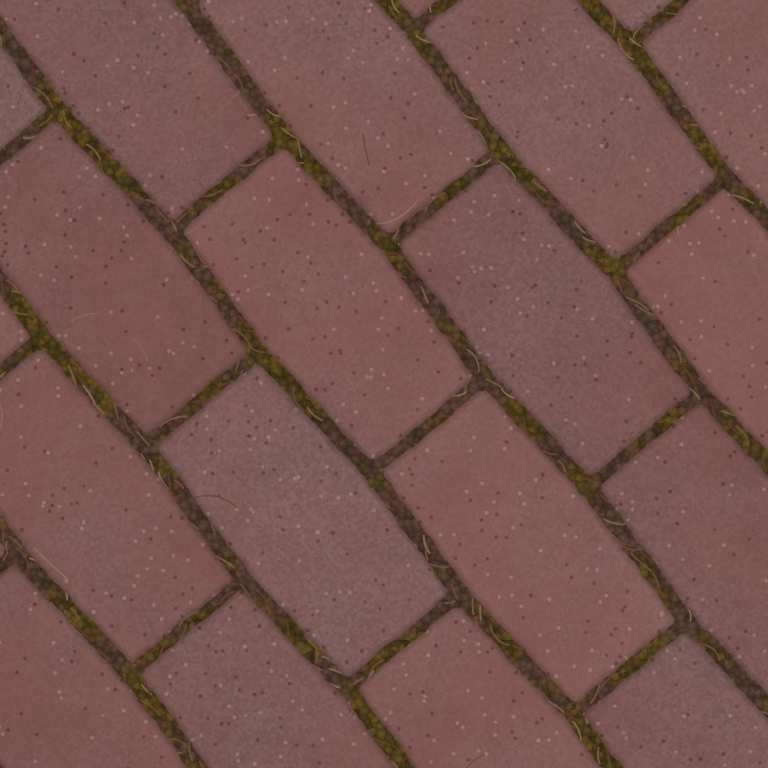
This texture is drawn by a WebGL 2 fragment shader. Its source:

```glsl
#version 300 es
precision highp float;
#define BRICK_WIDTH 0.2047
#define BRICK_LENGTH 0.4094
#define LONG_GAP 0.0108
#define CROSS_GAP 0.0082
#define CORNER 0.009
#define BULGE 0.0062
#define ROUGHNESS 0.0022
#define AXIS vec2(0.639, 0.769)
#define EVEN_START 0.373
#define ODD_START 0.158
#define ROW_SHIFT 0.0273

uniform vec2 u_resolution;
out vec4 outColor;

const vec3 BRICK_RED = vec3(0.495, 0.338, 0.318);
const vec3 BRICK_GREY = vec3(0.485, 0.364, 0.350);
const vec3 SOIL = vec3(0.36, 0.26, 0.22);
const vec3 DARK_SOIL = vec3(0.26, 0.19, 0.14);
const vec3 MOSS = vec3(0.29, 0.235, 0.09);
const vec3 BARK = vec3(0.38, 0.23, 0.14);
const vec3 STRAW = vec3(0.58, 0.48, 0.37);

vec2 hash2(vec2 p) {
    vec3 q = fract(p.xyx * vec3(0.1031, 0.1030, 0.0973));
    q += dot(q, q.yzx + 33.33);
    return fract((q.xx + q.yz) * q.zy);
}

// Layered sines, roughly -1 to 1
float waves(vec2 p) {
    float sum = 0.0, amp = 0.6;
    for (int i = 0; i < 4; i++) {
        sum += amp * sin(p.x + sin(1.3 * p.y)) * sin(p.y + sin(1.1 * p.x));
        p = mat2(1.6, 1.2, -1.2, 1.6) * p + 1.7;
        amp *= 0.6;
    }
    return sum;
}

// Cellular noise: distance to the nearest point, and its random value
vec2 cellular(vec2 p) {
    vec2 cell = floor(p), best = vec2(9.0, 0.0);
    for (int y = -1; y <= 1; y++)
    for (int x = -1; x <= 1; x++) {
        vec2 c = cell + vec2(x, y), rnd = hash2(c);
        float d = length(c + rnd - p);
        if (d < best.x) best = vec2(d, hash2(c + 57.0).x);
    }
    return best;
}

// Curved twigs scattered on a grid: coverage and tone
vec2 twigs(vec2 p, float pitch, float chance, float spread, float thick) {
    vec2 cell = floor(p / pitch), result = vec2(0.0);
    float soft = max(0.0009, 0.7 / u_resolution.y);
    for (int y = -1; y <= 1; y++)
    for (int x = -1; x <= 1; x++) {
        vec2 c = cell + vec2(x, y);
        vec2 place = hash2(c + 11.0), form = hash2(c + 83.0), kind = hash2(c + 151.0);
        if (kind.x > chance) continue;
        float angle = (form.x - 0.5) * spread;
        vec2 s = p - (c + place) * pitch;
        s = mat2(cos(angle), -sin(angle), sin(angle), cos(angle)) * s;
        s.y -= (form.y - 0.5) * s.x * s.x / pitch;
        float reach = pitch * mix(0.35, 0.85, kind.y);
        float d = length(vec2(max(abs(s.x) - reach, 0.0), s.y));
        float cover = 1.0 - smoothstep(thick - soft, thick + soft, d);
        if (cover > result.x) result = vec2(cover, place.y);
    }
    return result;
}

void main() {
    vec2 p = gl_FragCoord.xy / u_resolution.y;
    p.y = 1.0 - p.y;

    // Slanted running bond with slightly bulging long sides
    vec2 lay = vec2(dot(p, AXIS), dot(p, vec2(AXIS.y, -AXIS.x)) + ROW_SHIFT);
    float zigzag = abs(fract((lay.x - EVEN_START) / BRICK_LENGTH) * 2.0 - 1.0) * 2.0 - 1.0;
    vec2 bent = lay - vec2(0.0, BULGE * zigzag * cos(3.14159 * lay.y / BRICK_WIDTH));
    bent += ROUGHNESS * vec2(waves(p * 55.0), waves(p.yx * 60.0 + 9.0));
    float row = floor(bent.y / BRICK_WIDTH);
    float start = mix(EVEN_START, ODD_START, mod(row, 2.0));
    vec2 grid = vec2((bent.x - start) / BRICK_LENGTH, bent.y / BRICK_WIDTH);
    vec2 id = floor(grid), local = fract(grid);
    vec2 side = min(local, 1.0 - local) * vec2(BRICK_LENGTH, BRICK_WIDTH);
    vec2 inset = side - vec2(CROSS_GAP, LONG_GAP);
    float inside = CORNER - length(max(CORNER - inset, 0.0));
    float soft = max(0.0016, 0.7 / u_resolution.y);
    float brickMask = smoothstep(-soft, soft, inside);
    float crossJoint = step(LONG_GAP, side.y);

    // Brick face: tone per brick, mottling, grain and specks
    vec2 rnd = hash2(id + 31.0);
    float grey = clamp(rnd.x + 0.55 * waves(p * 9.0) - 0.08, 0.0, 1.0);
    vec3 brick = mix(BRICK_RED, BRICK_GREY, grey);
    brick *= 1.0 + 0.07 * (rnd.y - 0.5) + 0.03 * waves(p * 24.0 + 4.0);
    brick += (cellular(p * 230.0).y - 0.5) * mix(0.022, 0.05, grey);
    vec2 speck = cellular(p * 85.0);
    float dot1 = 1.0 - smoothstep(0.12, 0.3, speck.x);
    brick += dot1 * (0.10 * step(0.93, speck.y) - 0.09 * step(speck.y, 0.08));
    brick *= mix(0.84, 1.0, smoothstep(0.0, CORNER, inside));

    // Joint filling: soil with moss in clumps
    vec2 clump = cellular(p * 120.0);
    float mossy = smoothstep(-0.3, 0.35, waves(p * 21.0 + 2.0) + 0.15 - 0.35 * crossJoint);
    vec3 joint = mix(DARK_SOIL, SOIL, clump.y * 0.9);
    joint = mix(joint, MOSS * (0.8 + 0.5 * clump.y), mossy * 0.85);
    joint *= 1.12 - 0.4 * clump.x;

    // Twigs lie along the joints, with a few strays on the bricks
    vec2 along = mix(lay, lay.yx, crossJoint);
    vec2 litter = twigs(along, 0.021, 0.62, 1.3, 0.0013);
    joint = mix(joint, mix(BARK, STRAW, litter.y * litter.y), litter.x * 0.75);
    vec2 stray = twigs(p + 3.0, 0.045, 0.05, 6.28, 0.0011);
    brick = mix(brick, mix(BARK, STRAW, stray.y), stray.x * 0.6);

    outColor = vec4(mix(joint, brick, brickMask), 1.0);
}
```
